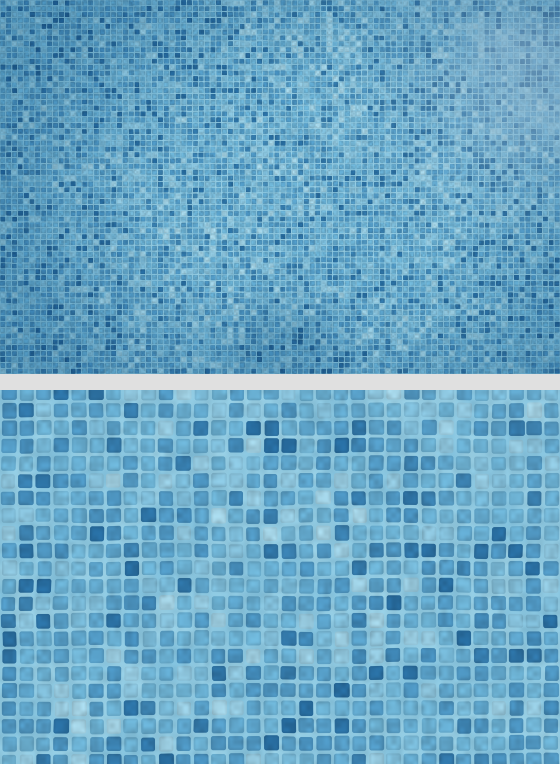
Top, the full canvas; bottom, a detail of the centre.
Write a WebGL 1 fragment shader that draws this texture.

```glsl
precision highp float;
// Blue pool mosaic: small square tiles of mixed tone, pale grout, soft uneven light.
uniform vec2 u_resolution;

#define COLUMNS 96.0
#define ROWS 64.0
#define GROUT_WIDTH 0.17
#define CORNER_RADIUS 0.14
#define SIZE_JITTER 0.05
#define GRID_WOBBLE 0.10
#define MOTTLE 0.16
#define GROUT_WEAR 0.55
#define VIGNETTE 0.22
#define HAZE 0.30

const vec3 DEEP  = vec3(0.15, 0.42, 0.62);
const vec3 BLUE  = vec3(0.30, 0.58, 0.75);
const vec3 SKY   = vec3(0.42, 0.69, 0.82);
const vec3 PALE  = vec3(0.66, 0.83, 0.89);
const vec3 GROUT = vec3(0.59, 0.80, 0.88);
const vec3 GLARE = vec3(0.66, 0.78, 0.86);

float hash(vec2 p) {
  vec3 q = fract(vec3(p.xyx) * 0.1031);
  q += dot(q, q.yzx + 33.33);
  return fract((q.x + q.y) * q.z);
}

float noise(vec2 p) {
  vec2 i = floor(p), f = fract(p);
  f = f * f * (3.0 - 2.0 * f);
  return mix(mix(hash(i), hash(i + vec2(1.0, 0.0)), f.x),
             mix(hash(i + vec2(0.0, 1.0)), hash(i + vec2(1.0, 1.0)), f.x), f.y);
}

float roundedBox(vec2 p, vec2 halfSize, float radius) {
  vec2 q = abs(p) - halfSize + radius;
  return length(max(q, 0.0)) + min(max(q.x, q.y), 0.0) - radius;
}

// Mostly mid blues, with a few deep and a few pale tiles
vec3 tileColor(float tone) {
  vec3 color = mix(DEEP, BLUE, smoothstep(0.0, 0.22, tone));
  color = mix(color, SKY, smoothstep(0.18, 0.70, tone));
  return mix(color, PALE, smoothstep(0.72, 1.08, tone));
}

void main() {
  vec2 uv = gl_FragCoord.xy / u_resolution;
  vec2 grid = uv * vec2(COLUMNS, ROWS);
  float edge = 0.6 * ROWS / u_resolution.y;

  // Slightly uneven rows and columns
  grid += GRID_WOBBLE * (vec2(noise(grid * 0.4), noise(grid * 0.4 + 71.0)) - 0.5);
  vec2 cell = floor(grid);
  vec2 local = fract(grid) - 0.5;

  // Tile shape
  vec2 jitter = vec2(hash(cell + 13.0), hash(cell + 47.0)) - 0.5;
  float halfSize = 0.5 - 0.5 * GROUT_WIDTH;
  float dist = roundedBox(local - jitter * SIZE_JITTER,
                          vec2(halfSize) + jitter.yx * SIZE_JITTER, CORNER_RADIUS);
  float tile = 1.0 - smoothstep(-edge, edge, dist);

  // Tile tone: random per tile, drifting over larger areas
  float drift = noise(cell * 0.12 + 5.0) - 0.5;
  vec3 color = tileColor(clamp(hash(cell + 101.0) + 0.18 * drift, 0.0, 1.0));
  float grain = noise(grid * 3.1 + 19.0) - 0.5;
  color *= 1.0 + MOTTLE * grain;
  color *= 1.0 - 0.07 * smoothstep(-0.2, 0.0, dist);

  // Grout, fading into neighbouring tiles where worn
  float wear = GROUT_WEAR * noise(grid * 0.9 + 37.0);
  vec3 joint = mix(GROUT, SKY, wear) * (1.0 + 0.08 * grain);
  color = mix(joint, color, tile);

  // Darker rim and a shaded patch at the lower middle
  vec2 offset = (uv - vec2(0.56, 0.48)) * vec2(1.25, 1.1);
  float shade = VIGNETTE * smoothstep(0.25, 0.85, length(offset));
  vec2 patchOffset = (uv - vec2(0.50, 0.09)) * vec2(9.0, 8.0);
  shade += 0.14 * exp(-dot(patchOffset, patchOffset));
  color *= 1.0 - shade * vec3(1.35, 0.85, 0.60);

  // Hazy reflection at the upper right
  vec2 glareOffset = (uv - vec2(0.95, 0.80)) * vec2(5.0, 3.6);
  float glare = exp(-dot(glareOffset, glareOffset)) * (0.75 + 0.5 * noise(uv * 9.0));
  color = mix(color, GLARE, HAZE * 1.4 * glare);

  gl_FragColor = vec4(clamp(color, 0.0, 1.0), 1.0);
}
```
